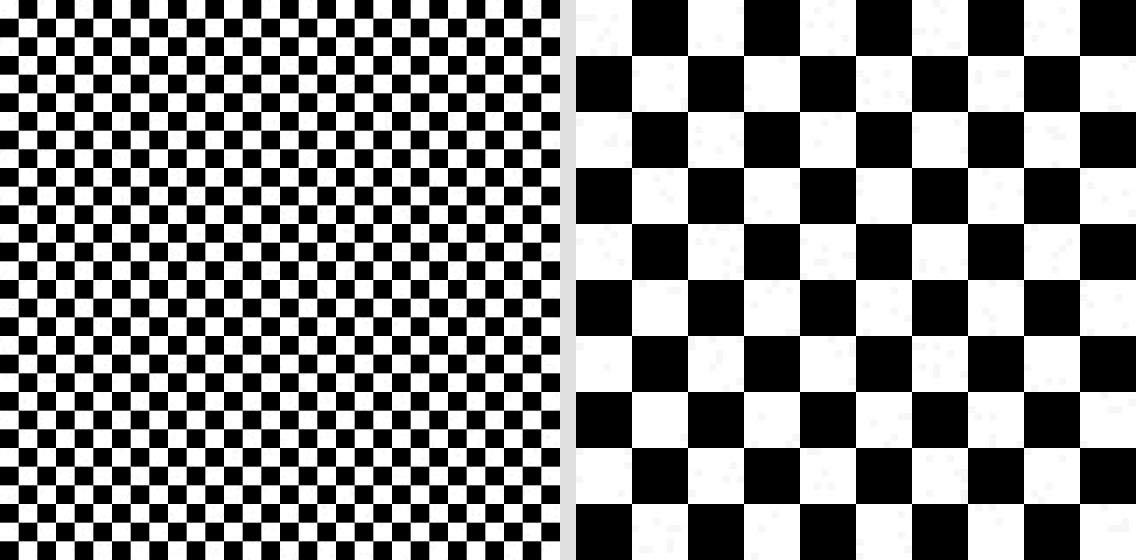
Left: the whole. Right: its middle third, enlarged.
Write a WebGL 2 fragment shader that draws this pattern.

```glsl
#version 300 es
precision highp float;
// Black and white checkerboard, 15 by 15 repeats, with faint grain in the white cells.

uniform vec2 u_resolution;
out vec4 fragColor;

const float REPEATS = 15.0;
const float CELLS = 2.0 * REPEATS;
const float GRAINS_PER_CELL = 8.0;
const float GRAIN_SHARE = 0.08;

const vec3 BLACK = vec3(0.0);
const vec3 WHITE = vec3(1.0);
const vec3 OFF_WHITE = vec3(0.97);

float hash(vec2 p) {
    vec3 q = fract(vec3(p.xyx) * 0.1031);
    q += dot(q, q.yzx + 33.33);
    return fract((q.x + q.y) * q.z);
}

// Square wave from -1 to 1 on each axis, softened across one pixel.
vec2 squareWave(vec2 p, vec2 pixel) {
    vec2 edgeDistance = 0.5 - abs(fract(p) - 0.5);
    vec2 side = 1.0 - 2.0 * mod(floor(p), 2.0);
    return side * clamp(2.0 * edgeDistance / pixel, 0.0, 1.0);
}

// Coverage of the white cells; the lower left cell is black.
float checker(vec2 p, vec2 pixel) {
    vec2 wave = squareWave(p, pixel);
    return 0.5 - 0.5 * wave.x * wave.y;
}

// Sparse specks on a grid that wraps at the canvas edges.
float grain(vec2 p, float count, float share) {
    vec2 id = mod(floor(p * count), count);
    return step(hash(id), share);
}

void main() {
    vec2 uv = gl_FragCoord.xy / u_resolution;
    vec2 pixel = CELLS / u_resolution;

    float whiteCell = checker(uv * CELLS, pixel);
    float speck = grain(uv, CELLS * GRAINS_PER_CELL, GRAIN_SHARE);

    vec3 light = mix(WHITE, OFF_WHITE, speck);
    fragColor = vec4(mix(BLACK, light, whiteCell), 1.0);
}
```
